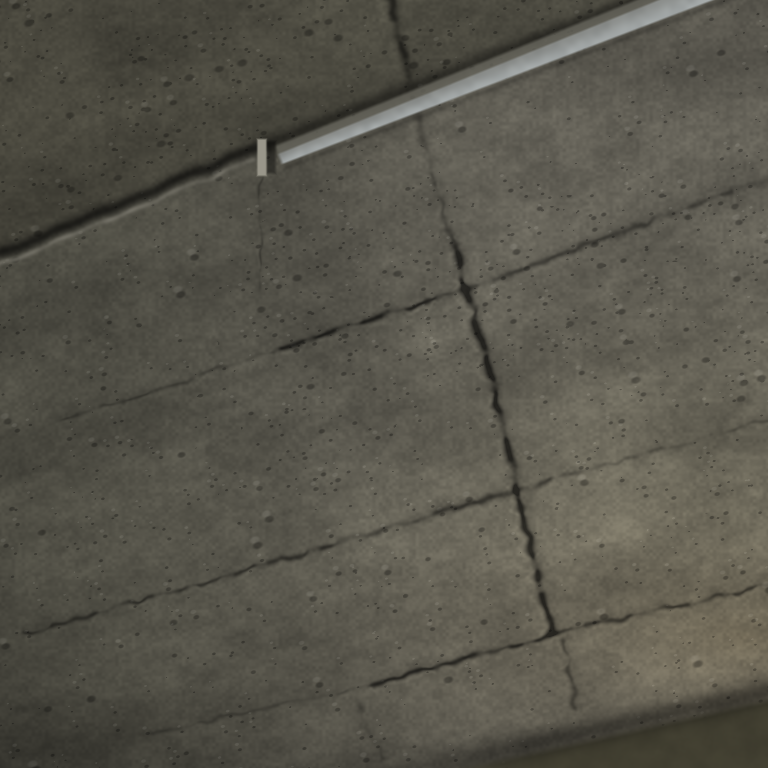
A WebGL 1 fragment shader for this texture:

```glsl
precision highp float;
// Weathered concrete wall with slanted board seams, a cracked joint and a pale conduit.
uniform vec2 u_resolution;

float hash(vec2 p) {
  return fract(sin(dot(p, vec2(127.1, 311.7))) * 43758.5453);
}

float noise(vec2 p) {
  vec2 i = floor(p), f = fract(p);
  f = f * f * (3.0 - 2.0 * f);
  return mix(mix(hash(i), hash(i + vec2(1, 0)), f.x),
             mix(hash(i + vec2(0, 1)), hash(i + vec2(1, 1)), f.x), f.y);
}

float fbm(vec2 p) {
  float sum = 0.0, amp = 0.5;
  for (int i = 0; i < 5; i++) {
    sum += amp * noise(p);
    p = mat2(1.6, 1.2, -1.2, 1.6) * p + 7.3;
    amp *= 0.5;
  }
  return sum;
}

// x: position along the segment (0 to 1), y: signed distance, positive on its left
vec2 along(vec2 p, vec2 a, vec2 b) {
  vec2 d = b - a, q = p - a;
  return vec2(dot(q, d) / dot(d, d), (d.x * q.y - d.y * q.x) / length(d));
}

float span(float t, float lo, float hi, float soft) {
  return smoothstep(lo - soft, lo + soft, t) * (1.0 - smoothstep(hi - soft, hi + soft, t));
}

// Ragged, broken groove: dark core minus a faint light lip below it
float crack(vec2 p, vec2 a, vec2 b, float width) {
  vec2 s = along(p, a, b);
  float len = length(b - a), t = s.x * len;
  float y = s.y + (noise(vec2(t * 70.0, a.x * 91.0)) - 0.5) * 0.007;
  float broken = smoothstep(0.2, 0.65, noise(vec2(t * 65.0, a.y * 53.0 + 4.0)));
  float w = width * (0.55 + 0.8 * noise(vec2(t * 120.0, a.y * 31.0)));
  float core = exp(-y * y / (w * w)) * (0.3 + 0.7 * broken);
  float lip = exp(-pow((y + 2.3 * w) / w, 2.0)) * broken;
  float stain = exp(-y * y / 0.00012) * 0.17;
  return (core + stain - 0.2 * lip) * span(t, 0.0, len, 0.005);
}

// Sparse pits stretched along the board direction
float pits(vec2 p, float scale, float density) {
  vec2 q = mat2(0.96, -0.28, 0.28, 0.96) * p * vec2(scale * 0.7, scale);
  vec2 cell = floor(q), f = fract(q) - 0.5;
  f -= (vec2(hash(cell + 3.1), hash(cell + 8.7)) - 0.5) * 0.5;
  float size = 0.1 + 0.18 * hash(cell + 5.3);
  return step(1.0 - density, hash(cell)) * (1.0 - smoothstep(size * 0.4, size, length(f)));
}

void main() {
  vec2 p = gl_FragCoord.xy / u_resolution;
  vec2 q = mat2(0.96, -0.28, 0.28, 0.96) * p;

  // Broad light across the wall
  vec3 col = mix(vec3(0.285, 0.28, 0.245), vec3(0.36, 0.35, 0.315), smoothstep(0.0, 0.75, p.x));
  col += vec3(0.055, 0.052, 0.035) * exp(-dot((p - vec2(0.95, 0.36)) * vec2(2.2, 4.0), (p - vec2(0.95, 0.36)) * vec2(2.2, 4.0)));
  col += vec3(0.06, 0.04, 0.01) * exp(-length((p - vec2(0.97, 0.17)) * vec2(4.0, 9.0)));
  col += 0.035 * exp(-length((p - vec2(0.45, 0.42)) * vec2(3.0, 4.0)));
  col *= 1.0 - 0.2 * (1.0 - smoothstep(0.0, 0.17, p.y + 0.12 * p.x));

  // Darker slab above the conduit
  vec2 left = along(p, vec2(0.0, 0.655), vec2(0.336, 0.794));
  vec2 right = along(p, vec2(0.365, 0.793), vec2(0.9, 1.003));
  float above = p.x < 0.35 ? left.y : right.y;
  float slab = smoothstep(0.0, 0.025, above);
  col = mix(col, vec3(0.275, 0.268, 0.23) + 0.025 * p.x, slab);

  // Mottling, grain and pits
  col *= 1.0 + 0.42 * (fbm(q * vec2(7.0, 13.0)) - 0.48);
  col *= 1.0 + 0.22 * (fbm(q * vec2(45.0, 75.0) + 9.0) - 0.48);
  col *= 1.0 + 0.13 * (noise(p * 230.0) - 0.5);
  float rough = smoothstep(0.35, 0.65, noise(q * vec2(6.0, 11.0) + 2.0)) * smoothstep(0.1, 0.5, p.y);
  float dark = 0.0, pale = 0.0;
  for (int i = 0; i < 3; i++) {
    float k = float(i), scale = 45.0 + 32.0 * k;
    dark += pits(p + k * 0.37, scale, 0.07 + 0.1 * rough);
    pale += pits(p + k * 0.37 + vec2(0.004, -0.007), scale, 0.045);
  }
  col *= 1.0 - 0.28 * min(dark, 1.0);
  col += 0.055 * min(pale, 1.0);

  // Board seams
  float seam = 0.35 * crack(p, vec2(0.08, 0.452), vec2(0.358, 0.544), 0.0025);
  seam += 0.95 * crack(p, vec2(0.358, 0.544), vec2(0.6, 0.621), 0.0033);
  seam += 0.55 * crack(p, vec2(0.6, 0.621), vec2(1.01, 0.771), 0.004);
  seam += 0.65 * crack(p, vec2(0.03, 0.173), vec2(0.365, 0.271), 0.0028);
  seam += 0.75 * crack(p, vec2(0.365, 0.271), vec2(0.72, 0.375), 0.004);
  seam += 0.35 * crack(p, vec2(0.72, 0.375), vec2(1.01, 0.456), 0.003);
  seam += 0.3 * crack(p, vec2(0.19, 0.043), vec2(0.48, 0.108), 0.0025);
  seam += 0.9 * crack(p, vec2(0.48, 0.108), vec2(0.725, 0.174), 0.0032);
  seam += 0.7 * crack(p, vec2(0.725, 0.174), vec2(1.01, 0.241), 0.003);

  // Upright joint, faint near the conduit and strong in the middle
  seam += 0.8 * crack(p, vec2(0.507, 1.01), vec2(0.53, 0.9), 0.005);
  seam += 0.35 * crack(p, vec2(0.53, 0.9), vec2(0.583, 0.705), 0.004);
  seam += 1.1 * crack(p, vec2(0.583, 0.705), vec2(0.632, 0.544), 0.0045);
  seam += 1.1 * crack(p, vec2(0.632, 0.544), vec2(0.676, 0.355), 0.0045);
  seam += 1.0 * crack(p, vec2(0.676, 0.355), vec2(0.719, 0.173), 0.0045);
  seam += 0.5 * crack(p, vec2(0.735, 0.17), vec2(0.75, 0.075), 0.0035);
  seam += 0.35 * crack(p, vec2(0.34, 0.77), vec2(0.34, 0.62), 0.002);
  seam += 0.4 * crack(p, vec2(0.46, 0.09), vec2(0.5, 0.01), 0.004);
  col *= 1.0 - 0.58 * clamp(seam, -0.5, 1.1);

  // Shadowed ledge in the lower right corner
  float ledge = along(p, vec2(0.6, 0.0), vec2(1.0, 0.09)).y;
  float fade = smoothstep(0.45, 0.72, p.x);
  col = mix(col, vec3(0.255, 0.245, 0.19) * (0.9 + 0.2 * fbm(q * 40.0)), fade * (1.0 - smoothstep(-0.008, 0.004, ledge)));
  col *= 1.0 - 0.42 * fade * exp(-pow((ledge - 0.009) / 0.017, 2.0));

  // Shadow above the thin wire and the conduit
  float wobble = (noise(vec2(p.x * 40.0, 3.0)) - 0.5) * 0.005;
  col *= 1.0 - 0.6 * span(left.x, -0.1, 1.05, 0.03) * exp(-pow((left.y - 0.013 + wobble) / 0.008, 2.0));
  col *= 1.0 - 0.4 * span(right.x, -0.03, 1.1, 0.02) * exp(-pow((right.y - 0.024) / 0.009, 2.0));
  float wire = span(left.x, -0.1, 0.99, 0.01) * exp(-pow((left.y + wobble) / 0.0035, 2.0));
  col = mix(col, vec3(0.47, 0.46, 0.42), wire * (0.35 + 0.5 * noise(vec2(p.x * 70.0, 8.0))));

  // Conduit widening toward the top right, with a grey upper flank
  float halfWidth = 0.007 + 0.006 * right.x;
  float body = span(right.x, 0.0, 1.2, 0.006);
  col = mix(col, vec3(0.4, 0.395, 0.36), 0.8 * body * span(right.y, 0.0, halfWidth + 0.011, 0.003));
  vec3 paint = mix(vec3(0.53, 0.54, 0.53), vec3(0.64, 0.66, 0.66), smoothstep(halfWidth, -halfWidth, right.y));
  col = mix(col, paint * (0.96 + 0.08 * noise(p * 90.0)), body * span(right.y, -halfWidth, halfWidth, 0.002));
  col *= 1.0 - 0.18 * body * exp(-pow((right.y + halfWidth + 0.006) / 0.004, 2.0));

  // Bracket and its dark side
  vec2 clip = abs(p - vec2(0.341, 0.795)) - vec2(0.006, 0.024);
  vec2 shade = abs(p - vec2(0.353, 0.795)) - vec2(0.005, 0.02);
  col *= 1.0 - 0.4 * (1.0 - smoothstep(-0.002, 0.004, max(shade.x, shade.y)));
  col = mix(col, vec3(0.6, 0.59, 0.54), 1.0 - smoothstep(-0.002, 0.002, max(clip.x, clip.y)));

  gl_FragColor = vec4(clamp(col, 0.0, 1.0), 1.0);
}
```
